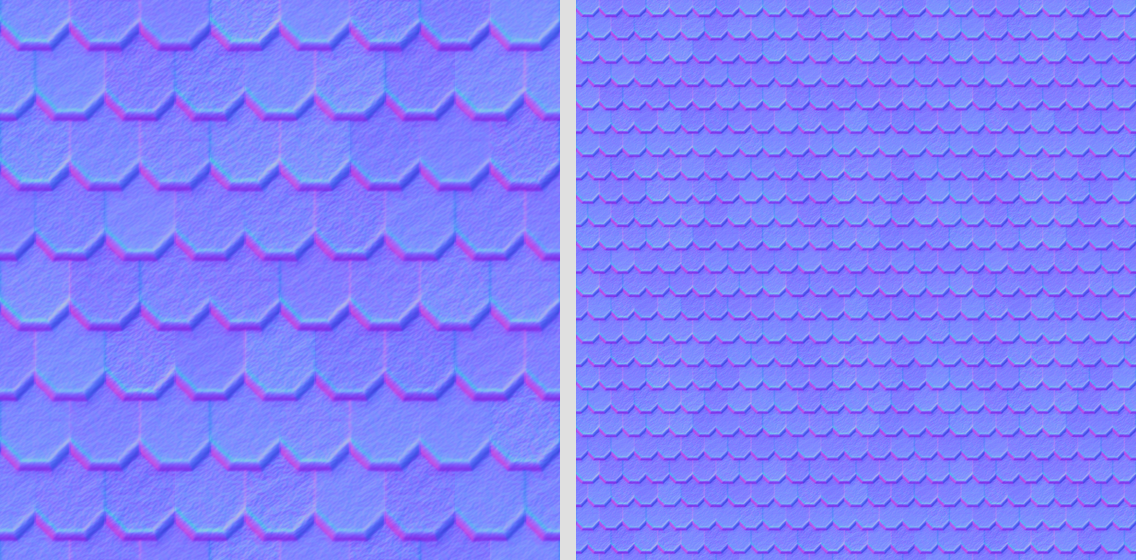
Left: one tile. Right: repeated 3 by 3.
This texture map is drawn by a WebGL 1 fragment shader. Its source:

```glsl
precision highp float;

uniform vec2 u_resolution;

// Layout, in units of one shingle
const float REPEATS = 8.0;
const float ROW_OFFSET = 0.29;
const float ROW_MARGIN = 0.2;
const float NOTCH_HEIGHT = 0.26;
const float EDGE_WEAR = 0.010;

// Relief, as surface slopes
const float LIP_SLOPE = 0.36;
const float GROOVE_SLOPE = 0.66;
const float SHADE_SLOPE = 0.14;
const float SEAM_SLOPE = 0.30;
const float SEAM_WIDTH = 0.026;
const float TILT_MEAN = 0.045;
const float TILT_SPREAD = 0.15;
const float CURVATURE = 0.13;

// Grain
const float GRAIN_HEIGHT = 0.0105;
const float GRAIN_STEP = 0.0009;

float hash(vec2 p) {
  return fract(sin(dot(p, vec2(127.1, 311.7))) * 43758.5);
}

vec2 latticeGradient(vec2 cell, float period) {
  float angle = 6.28319 * hash(mod(cell, period) + period);
  return vec2(cos(angle), sin(angle));
}

// Gradient noise that wraps after a whole number of cells
float gradientNoise(vec2 p, float period) {
  vec2 i = floor(p);
  vec2 f = p - i;
  vec2 w = f * f * f * (f * (f * 6.0 - 15.0) + 10.0);
  vec2 e = vec2(1.0, 0.0);
  float a = dot(latticeGradient(i, period), f);
  float b = dot(latticeGradient(i + e.xy, period), f - e.xy);
  float c = dot(latticeGradient(i + e.yx, period), f - e.yx);
  float d = dot(latticeGradient(i + e.xx, period), f - e.xx);
  return mix(mix(a, b, w.x), mix(c, d, w.x), w.y);
}

// Slanted streaks: whole-number shear keeps the wrap intact
float grainHeight(vec2 uv) {
  vec2 q = vec2(2.0 * uv.x + uv.y, 3.0 * uv.y - 2.0 * uv.x);
  float sum = 0.0;
  float period = 11.0;
  float gain = 1.0;
  for (int i = 0; i < 3; i++) {
    sum += gain / period * gradientNoise(q * period, period);
    period = period * 2.0 + 5.0;
    gain *= 1.5;
  }
  return sum * GRAIN_HEIGHT;
}

vec2 grainSlope(vec2 uv) {
  vec2 e = vec2(GRAIN_STEP, 0.0);
  float h = grainHeight(uv);
  return vec2(h - grainHeight(uv + e.xy), grainHeight(uv + e.yx) - h) / GRAIN_STEP;
}

// Odd rows start on a whole shingle, even rows on a half
float columnCoord(float x, float row) {
  return x + 0.5 * mod(row + 1.0, 2.0);
}

float shingleHeight(float column, float row) {
  return hash(mod(vec2(column, row), REPEATS) + 3.7);
}

// Slope of one shingle's face in xy, roughness in z
vec3 shingleFace(vec2 p, float row) {
  float x = columnCoord(p.x, row);
  float column = floor(x);
  float u = x - column - 0.5;
  float v = p.y - row;
  float side = u < 0.0 ? -1.0 : 1.0;
  vec2 id = mod(vec2(column, row), REPEATS);

  // Narrow step at the joint with a faint wide halo
  float drop = shingleHeight(column, row) - shingleHeight(column + side, row);
  float across = (0.5 - abs(u)) / SEAM_WIDTH;
  float bump = 0.8 * exp(-across * across) + 0.2 * exp(-0.4 * across);
  float seam = side * clamp(drop * 4.0, -1.0, 1.0) * bump;

  vec2 tilt = vec2(hash(id + 11.3) - 0.5, hash(id + 23.9) - 0.5);
  vec2 slope = tilt * TILT_SPREAD * vec2(0.3, 1.0);
  slope.y += TILT_MEAN + CURVATURE * (0.65 - v);
  slope.x += SEAM_SLOPE * seam;
  return vec3(slope, mix(0.65, 1.3, hash(id + 41.1)));
}

void main() {
  vec2 uv = gl_FragCoord.xy / u_resolution;
  vec2 p = uv * REPEATS - vec2(0.0, ROW_OFFSET);
  float row = floor(p.y + ROW_MARGIN);
  float x = columnCoord(p.x, row);
  float u = fract(x) - 0.5;
  float v = p.y - row;

  // Distance inward from the clipped lower edge
  float toChamfer = (0.5 - abs(u) + v - NOTCH_HEIGHT) * 0.7071;
  float edge = min(v, toChamfer) + EDGE_WEAR * gradientNoise(uv * 48.0, 48.0);
  float side = sign(u) * smoothstep(0.0, 0.03, 0.5 - abs(u));
  float chamfer = smoothstep(-0.03, 0.03, v - toChamfer);
  vec2 outward = mix(vec2(0.0, 1.0), vec2(side, 1.0) * 0.7071, chamfer);

  // Upper shingle overlaps the one in the row below
  vec3 face = mix(shingleFace(p, row - 1.0), shingleFace(p, row),
                  smoothstep(-0.015, 0.015, edge));

  // Lip falls outward, then the groove climbs to the lower face
  float height = shingleHeight(floor(x), row);
  float lip = exp(-pow(abs(edge - 0.135) / 0.026, 2.0));
  lip += 0.25 * smoothstep(0.10, 0.14, edge) * (1.0 - smoothstep(0.14, 0.27, edge));
  lip *= mix(0.5, 1.2, height);
  float groove = smoothstep(-0.045, 0.02, edge) * (1.0 - smoothstep(0.05, 0.125, edge));
  groove *= mix(1.1, 0.8, smoothstep(0.0, 0.07, edge));
  float shade = smoothstep(-0.18, 0.0, edge) * (1.0 - smoothstep(0.0, 0.06, edge));

  vec2 slope = face.xy + grainSlope(uv) * face.z * (1.0 - 0.5 * groove);
  slope += outward * (LIP_SLOPE * lip - GROOVE_SLOPE * groove - SHADE_SLOPE * shade);
  gl_FragColor = vec4(0.5 + 0.5 * normalize(vec3(slope, 1.0)), 1.0);
}
```
